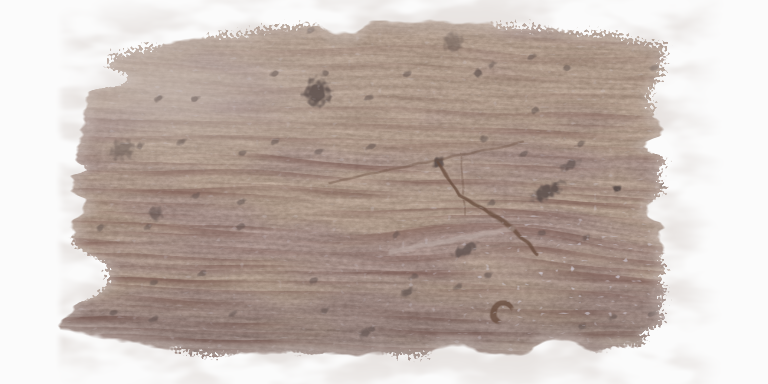
Give the GLSL for this texture, as a WebGL 2 fragment shader.

```glsl
#version 300 es
precision highp float;
// Weathered wooden board with knots and scratches, inside a brushed white frame.
uniform vec2 u_resolution;
out vec4 fragColor;

const vec3 WHITE = vec3(.985);
const vec3 SMEAR = vec3(.9, .88, .87);
const vec3 TAN = vec3(.685, .605, .545);
const vec3 MAUVE = vec3(.635, .55, .525);
const vec3 RUST = vec3(.47, .33, .3);
const vec3 KNOT = vec3(.34, .29, .28);
const vec3 CRACK = vec3(.4, .29, .23);
const vec3 HAZE = vec3(.8, .755, .735);
const vec3 GLINT = vec3(.84, .83, .88);

float hash(vec2 p) {
  vec3 q = fract(p.xyx * .1031);
  q += dot(q, q.yzx + 33.33);
  return fract((q.x + q.y) * q.z);
}

float corner(vec2 cell, vec2 offset) {
  float a = 6.2832 * hash(cell);
  return dot(vec2(cos(a), sin(a)), offset);
}

// Gradient noise, roughly -0.7 to 0.7
float noise(vec2 p) {
  vec2 i = floor(p), f = p - i, e = vec2(1, 0);
  vec2 u = f * f * f * (f * (f * 6. - 15.) + 10.);
  return mix(mix(corner(i, f), corner(i + e, f - e), u.x),
    mix(corner(i + e.yx, f - e.yx), corner(i + 1., f - 1.), u.x), u.y);
}

float fbm(vec2 p) {
  return noise(p) + .5 * noise(p * 2.03 + 17.) + .25 * noise(p * 4.1 + 41.);
}

// Flat-topped bump for brush dabs
float dab(float t, float centre, float width) {
  float s = (t - centre) / width;
  return exp(-s * s * s * s);
}

float glow(vec2 p, vec2 centre, vec2 radius) {
  vec2 q = (p - centre) / radius;
  return exp(-dot(q, q));
}

float stroke(vec2 p, vec2 a, vec2 b, float width, float px) {
  vec2 d = b - a;
  float t = clamp(dot(p - a, d) / dot(d, d), 0., 1.);
  return 1. - smoothstep(width * .3, width + px, length(p - a - d * t));
}

// Rough, slightly tilted ellipse, kept where darker
void stain(inout float dark, vec2 p, vec2 centre, vec2 radius, float power) {
  vec2 q = mat2(.91, -.41, .41, .91) * (p - centre) / radius;
  float r = length(q) + .6 * noise(p * 75.);
  dark = max(dark, power * (1. - smoothstep(.45, 1.25, r)));
}

// Signed depth inside the painted opening
float opening(vec2 p) {
  float x = p.x, y = p.y;
  float sideRag = .02 * noise(p * vec2(5, 32)) + .008 * noise(p * vec2(30, 90));
  float endRag = .012 * noise(p * vec2(12, 6)) + .006 * noise(p * vec2(35, 80));
  float left = .19 + .2 * max(y - .55, 0.) + .095 * dab(y, .795, .024)
    + .04 * dab(y, .85, .03) + .03 * dab(y, .56, .014) + .03 * dab(y, .46, .028)
    + .09 * dab(y, .28, .062) - .03 * dab(y, .15, .03);
  float right = 1.725 - .03 * dab(y, .74, .045) - .05 * dab(y, .62, .022)
    - .03 * dab(y, .45, .03) - .05 * dab(y, .11, .04);
  float top = .944 - .14 * (x - 1.08) * (x - 1.08) - .03 * dab(x, .895, .055);
  float bottom = .078 + .2 * max(.5 - x, 0.) + .02 * dab(x, 1.18, .06)
    + .035 * dab(x, 1.46, .07) + .015 * smoothstep(1.5, 1.65, x);
  return min(min(x - left, right - x) + sideRag, min(top - y, y - bottom) + endRag);
}

vec3 grain(vec2 p) {
  // Lines bend upward around the branching crack
  float v = p.y + .035 * p.x - .035 * glow(p, vec2(1.34, .38), vec2(.25, .08)) + .012 * noise(p * vec2(2.5, 5));
  vec3 col = mix(TAN, MAUVE, smoothstep(-.3, .5, fbm(vec2(p.x * 2.5, v * 9.)) + .5 - p.y));
  col += .075 * fbm(vec2(p.x * 5., v * 85.)) + .06 * fbm(p * vec2(65, 110));
  for (float i = 0.; i < 2.; i++) {
    float t = v * (21. + 16. * i) + .6 * noise(vec2(p.x * 2.2, v * 9. + i * 5.));
    float f = fract(t), id = floor(t);
    float line = smoothstep(.45, .9, f) * (1. - smoothstep(.92, 1., f));
    float power = smoothstep(-.35, .5, noise(vec2(p.x * 3. + id * 7.3, id * 3.7 + i)));
    col = mix(col, RUST, line * power * mix(.6, .25, smoothstep(.45, .85, p.y)) * (1. - .4 * i));
  }
  // Pale wash at upper left, darker lower edge
  col = mix(col, HAZE, .55 * glow(p, vec2(.42, .77), vec2(.38, .14)));
  return col * (1. - .1 * smoothstep(.35, .08, p.y));
}

float knots(vec2 p) {
  float d = 0.;
  stain(d, p, vec2(.826, .758), vec2(.036), .8);
  stain(d, p, vec2(.318, .61), vec2(.034, .026), .45);
  stain(d, p, vec2(.406, .443), vec2(.018), .55);
  stain(d, p, vec2(1.424, .5), vec2(.045, .02), .8);
  stain(d, p, vec2(1.141, .578), vec2(.015), .85);
  stain(d, p, vec2(1.485, .57), vec2(.026, .012), .6);
  stain(d, p, vec2(1.607, .508), vec2(.011), .9);
  stain(d, p, vec2(1.18, .89), vec2(.027), .4);
  stain(d, p, vec2(1.245, .81), vec2(.012), .6);
  stain(d, p, vec2(1.211, .349), vec2(.035, .014), .7);
  stain(d, p, vec2(1.063, .24), vec2(.02, .011), .6);
  stain(d, p, vec2(.951, .133), vec2(.018, .012), .5);
  // Small scattered flecks
  vec2 cell = floor(p * 9.), jitter = vec2(hash(cell), hash(cell + 31.));
  stain(d, p, (cell + .25 + .5 * jitter) / 9., vec2(.013, .008), .45 * step(.5, hash(cell + 7.)));
  return d;
}

// Branching crack, fine scratches and a small hook
float cracks(vec2 p, vec2 fork, float px) {
  vec2 knee = vec2(1.198, .492), bend = vec2(1.276, .445);
  float c = max(stroke(p, vec2(1.141, .578), knee, .004, px), stroke(p, knee, bend, .005, px));
  c = max(c, max(stroke(p, bend, fork, .008, px), stroke(p, fork, vec2(1.4, .34), .005, px)));
  c = max(c, .5 * stroke(p, vec2(.86, .525), vec2(1.36, .63), .003, px));
  c = max(c, .4 * stroke(p, vec2(1.2, .6), vec2(1.21, .44), .002, px));
  vec2 hook = p - vec2(1.312, .183);
  float ring = 1. - smoothstep(.004, .01, abs(length(hook) - .028));
  return max(c, ring * smoothstep(-.02, 0., hook.y - hook.x));
}

void main() {
  vec2 p = gl_FragCoord.xy / u_resolution * vec2(2, 1);
  float px = 1. / u_resolution.y, depth = opening(p);
  // Board
  vec2 wobbly = p + .006 * noise(p * 25.), fork = vec2(1.335, .405);
  vec3 board = mix(grain(p), KNOT, knots(p));
  board = mix(board, CRACK, .75 * cracks(wobbly, fork, px));
  board = mix(board, HAZE, .4 * stroke(wobbly, vec2(1.02, .345), fork, .008, px));
  float glint = smoothstep(.32, .6, noise(p * vec2(50, 95) + 9.));
  board = mix(board, GLINT, glint * (.2 + .5 * glow(p, vec2(1.5, .28), vec2(.35, .16))));
  board = mix(board, HAZE, .4 * smoothstep(.05, 0., depth));
  // Translucent smears on the white paint
  float reach = smoothstep(-.17, -.01, depth) * smoothstep(.14, .17, p.x);
  vec3 paint = mix(WHITE, SMEAR, .85 * reach * smoothstep(-.35, .35, fbm(p * vec2(5, 11) + 3.)));
  // Dry-brush speckle along parts of the rim
  float dry = smoothstep(0., .3, noise(p * 5. + 12.) + .25 * smoothstep(1.2, 1.6, p.x));
  float rim = depth + .035 * dry * noise(p * 130.);
  fragColor = vec4(mix(paint, board, smoothstep(-.002 - px, .003 + px, rim)), 1);
}
```
